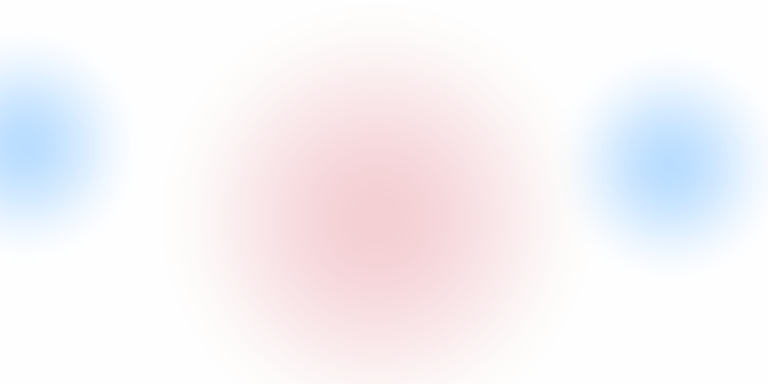
Write a WebGL 1 fragment shader that draws this background.

```glsl
precision highp float;
// Soft rose glow between two sky-blue glows on a near-white ground.

uniform vec2 u_resolution;

// Colours
const vec3 GROUND = vec3(0.998, 0.998, 0.998);
const vec3 ROSE = vec3(0.957, 0.812, 0.830);
const vec3 CREAM = vec3(0.950, 0.865, 0.825);
const vec3 SKY = vec3(0.730, 0.868, 1.000);

// Centres and radii, in canvas heights
const vec2 ROSE_CENTER = vec2(0.982, 0.430);
const float ROSE_RADIUS = 0.625;
const vec2 LEFT_SKY_CENTER = vec2(0.065, 0.622);
const vec2 RIGHT_SKY_CENTER = vec2(1.745, 0.570);
const float SKY_RADIUS = 0.325;

// Glow strength below which the rose turns to cream
const float CREAM_LIMIT = 0.4;

// Round glow: 1 at the centre, easing to 0 at the radius
float glow(vec2 point, vec2 center, float radius) {
  return 1.0 - smoothstep(0.0, radius, distance(point, center));
}

void main() {
  vec2 point = gl_FragCoord.xy / u_resolution.y;

  // Rose glow with a warmer rim
  float rose = glow(point, ROSE_CENTER, ROSE_RADIUS);
  vec3 roseTint = mix(CREAM, ROSE, smoothstep(0.0, CREAM_LIMIT, rose));
  vec3 color = mix(GROUND, roseTint, rose);

  // Sky glows at the sides
  float sky = glow(point, LEFT_SKY_CENTER, SKY_RADIUS)
            + glow(point, RIGHT_SKY_CENTER, SKY_RADIUS);
  color = mix(color, SKY, sky);

  gl_FragColor = vec4(color, 1.0);
}
```
